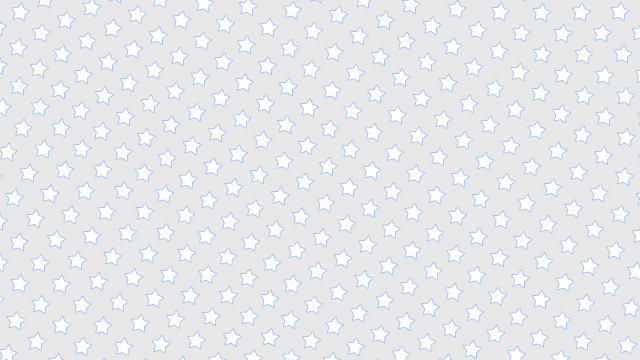
A Shadertoy shader for this pattern:

```glsl
// White five-pointed stars with thin blue outlines on pale grey.
// They sit on diagonal lanes, evenly spaced along each lane; layered
// sines slide every lane by its own amount, so the rows never line up.

// Signed distance to a plump star with slightly rounded tips, leaning clockwise.
float starDistance(vec2 p, float radius) {
    float sector = 0.628319;
    float angle = atan(p.x, p.y) - 0.157;
    angle = abs(mod(angle + sector, 2.0 * sector) - sector);
    vec2 q = length(p) * vec2(sin(angle), cos(angle));

    // One edge, from the outer tip to the inner corner
    vec2 tip = vec2(0.0, radius);
    vec2 edge = 0.55 * radius * vec2(sin(sector), cos(sector)) - tip;
    vec2 w = q - tip;
    float dist = length(w - edge * clamp(dot(w, edge) / dot(edge, edge), 0.0, 1.0));
    float side = edge.x * w.y - edge.y * w.x;
    return dist * sign(side) - 0.001;
}

// Slide of a lane, in star spacings
float laneSlide(float lane) {
    return 1.42 + 0.13 * lane
         + 0.38 * cos(0.36 * (lane - 9.3))
         + 0.30 * cos(0.64 * (lane - 1.3))
         + 0.22 * cos(0.51 * (lane - 5.0));
}

// Position of a lane across the diagonal, with a gentle drift in the gaps
float laneCentre(float lane) {
    return 0.133 + 0.11 * lane - 0.016 * cos(0.33 * (lane - 3.5));
}

void mainImage(out vec4 fragColor, in vec2 fragCoord) {
    vec2 p = fragCoord / iResolution.y;
    float pixel = 1.0 / iResolution.y;

    // Diagonal axes: across the lanes and along them
    float across = p.x + p.y - 1.0;
    float along = p.x - p.y + 1.0;
    float nearestLane = round((across - 0.133) / 0.11);

    // Nearest star in this lane and its neighbours
    float dist = 1.0;
    for (int i = -1; i <= 1; i++) {
        float lane = nearestLane + float(i);
        float spacing = 0.1163;
        float u = across - laneCentre(lane);
        float v = along / spacing - laneSlide(lane);
        v = (v - round(v)) * spacing;
        dist = min(dist, starDistance(0.5 * vec2(u + v, u - v), 0.0253));
    }

    // Grey ground, white fill, soft blue outline
    float blur = 0.85 * pixel;
    vec3 colour = mix(vec3(1.0), vec3(0.91), smoothstep(-blur, blur, dist));
    float outline = 1.0 - smoothstep(-blur, blur, abs(dist) - 0.0007);
    colour = mix(colour, vec3(0.49, 0.67, 1.0), outline);
    fragColor = vec4(colour, 1.0);
}
```
